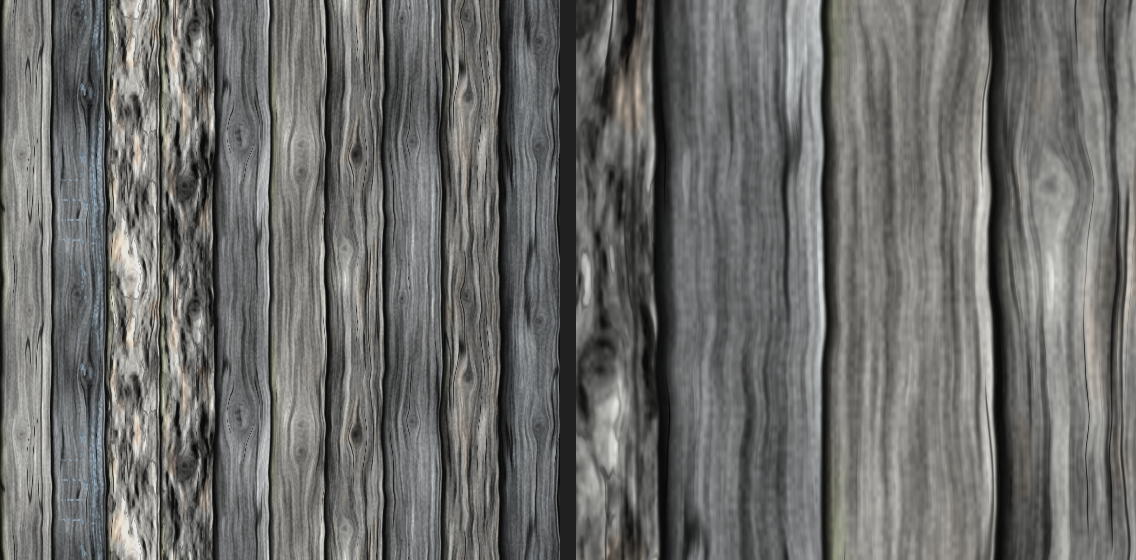
Left: the whole. Right: its middle third, enlarged.
This texture is drawn by a Shadertoy shader. Its source:

```glsl
// Ten weathered grey vertical boards with knots, cracks, peeling bark and a streak of blue paint.

// Per board: tone, roughness, width of the pale right rim, width of the left shadow
const vec4 BOARDS[10] = vec4[10](
    vec4(.50, .08, .20, .12), vec4(.43, .18, .05, .07),
    vec4(.58, 1.0, .06, .07), vec4(.50, 1.0, .14, .06),
    vec4(.45, .15, .24, .15), vec4(.55, .15, .11, .06),
    vec4(.50, .45, .10, .12), vec4(.45, .15, .05, .12),
    vec4(.51, .50, .08, .12), vec4(.39, .15, .05, .25));

float hash(vec2 p) {
    vec3 q = fract(vec3(p.xyx) * .1031);
    q += dot(q, q.yzx + 33.33);
    return fract((q.x + q.y) * q.z);
}

// Value noise that repeats vertically after a whole number of cells
float noise(vec2 p, float period) {
    vec2 i = floor(p), f = fract(p);
    f = f * f * (3. - 2. * f);
    float y0 = mod(i.y, period), y1 = mod(i.y + 1., period);
    return mix(mix(hash(vec2(i.x, y0)), hash(vec2(i.x + 1., y0)), f.x),
               mix(hash(vec2(i.x, y1)), hash(vec2(i.x + 1., y1)), f.x), f.y);
}

float fbm(vec2 p, float period) {
    float sum = 0., amp = .53;
    for (int i = 0; i < 4; i++) {
        sum += amp * noise(p, period);
        p = p * 2. + vec2(17., 0.);
        period *= 2.;
        amp *= .5;
    }
    return sum;
}

// Line where the field crosses its middle value
float crack(float field, float width) {
    return 1. - smoothstep(0., width, abs(field - .5));
}

void mainImage(out vec4 fragColor, in vec2 fragCoord) {
    vec2 p = fragCoord / iResolution.xy;
    float v = p.y * 2.;  // the wear repeats twice down the canvas

    // Uneven division into nearly straight boards
    float x = 10. * (p.x + .017 * sin(3.1416 * p.x));
    x += .07 * (noise(vec2(x * .8 + 3., v * 4.), 4.) - .5);
    x += .03 * (noise(vec2(x * 2., v * 19.), 19.) - .5);
    float id = mod(floor(x), 10.), u = fract(x), seed = id * 57.;
    vec4 board = BOARDS[int(id)];
    float tone = board.x, rough = board.y, rim = board.z;

    // Knots push the grain aside
    float g = u, knot = 0., rings = 0.;
    for (float k = 0.; k < 2.; k++) {
        vec2 s = vec2(seed + 5., k * 9. + 2.);
        vec2 d = vec2(u - .3 - .4 * hash(s), (fract(v - hash(s + 3.) + .5) - .5) * 3.2);
        float r = .06 + .05 * hash(s + 7.), q = dot(d, d) / (r * r);
        g -= d.x * 1.1 / (q * .3 + 1.);
        knot += exp(-q * 1.8);
        rings += sin(sqrt(q) * 7. + 5. * noise(d * 16. + 40., 99.)) * exp(-q * .45);
    }
    g += .12 * (fbm(vec2(u * 2. + seed, v * 3.), 3.) - .5);

    // Long grain, fine fibres and broad stains
    float grain = fbm(vec2(g * 16. + seed, v * 2.), 2.);
    float fibre = noise(vec2(g * 34. + seed, v * 9.), 9.);
    float speck = noise(vec2(u * 44. + seed, v * 130.), 130.);
    float stain = fbm(vec2(u * 1.5 + seed, v * 3. + 1.), 3.);
    float light = tone + .46 * (grain - .5) + .17 * (fibre - .5) + .09 * (speck - .5);
    light += (.28 + .4 * rough) * (stain - .5);
    light += .07 * (noise(vec2(seed, p.y * 5.), 99.) - .5);
    light += .05 * rings - .13 * knot;

    // Narrow flakes and furrows, lit from the left
    float rows = rough > .9 ? 10. : 4.;
    vec2 flake = vec2(g * mix(15., 7., rough) + seed, v * rows);
    float bark = fbm(flake, rows);
    float relief = bark - fbm(flake + vec2(.35, 0.), rows);
    light += rough * (.65 * (bark - .5) + .8 * relief);
    light *= 1. - .6 * rough * smoothstep(.06, .24, -relief);
    light *= 1. - .35 * rough * crack(bark, .05) * smoothstep(.3, .6, grain);

    // Straight drying cracks along the grain
    float split = noise(vec2(g * 9. + seed + 21., v * 2.), 2.) + .16 * (grain - .5);
    float open = smoothstep(.52, .72, noise(vec2(seed + u * 5., v * 5.), 5.) + .2 * rough);
    light *= 1. - .65 * open * crack(split, .06);

    // Pale scratches
    float scratch = noise(vec2(g * 21. + seed + 9., v * 8.), 8.);
    light += .13 * smoothstep(.78, .92, scratch) * smoothstep(.4, .6, stain);

    // Pale rim with a dark line along its inner side
    float inner = u - 1. + rim;
    light += smoothstep(-.01, .025, inner) * (.14 - .07 * rough) * (.5 + grain);
    light *= 1. - .5 * smoothstep(.03, 0., abs(inner)) * smoothstep(.35, .6, stain + .1);

    // Cool dark boards, warm pale ones, moss beside the shadows
    vec3 color = light * mix(vec3(.97, 1., 1.02), vec3(1.01, 1., .97), smoothstep(.4, .54, tone));
    float moss = smoothstep(.2, .02, u) * smoothstep(.4, .65, stain) * step(.48, tone);
    color *= mix(vec3(1.), vec3(.86, .89, .77), moss);
    float rust = rough * smoothstep(.7, .85, noise(vec2(u * 7. + seed, v * 9.), 9.));
    color *= mix(vec3(1.), vec3(1.06, .99, .93), rust);

    // Blue paint: a worn streak, drips and thin cross lines on the second board
    if (id == 1.) {
        float streak = smoothstep(.15, .06, abs(u - .82)) * smoothstep(.3, .8, fibre * .6 + .6 * stain);
        float drips = smoothstep(.1, .02, abs(u - .58)) * smoothstep(.66, .8, noise(vec2(u * 18., v * 45.), 45.));
        float lines = smoothstep(.42, .48, abs(fract(v * 14.) - .5)) * smoothstep(.12, .2, u) * smoothstep(.65, .5, u);
        lines *= smoothstep(.06, .12, fract(v)) * smoothstep(.4, .33, fract(v)) * smoothstep(.3, .6, speck);
        color = mix(color, vec3(.5, .59, .66) + .35 * (speck - .5), .7 * max(streak, max(drips, lines)));
    }

    // Shadowed gaps between the boards
    float shade = smoothstep(-.01, board.w, u) * smoothstep(.005, .035, 1. - u);
    color *= mix(.1, 1., shade) * mix(.88, 1., smoothstep(0., .35, u));
    fragColor = vec4(clamp(color, .04, .9), 1.);
}
```
